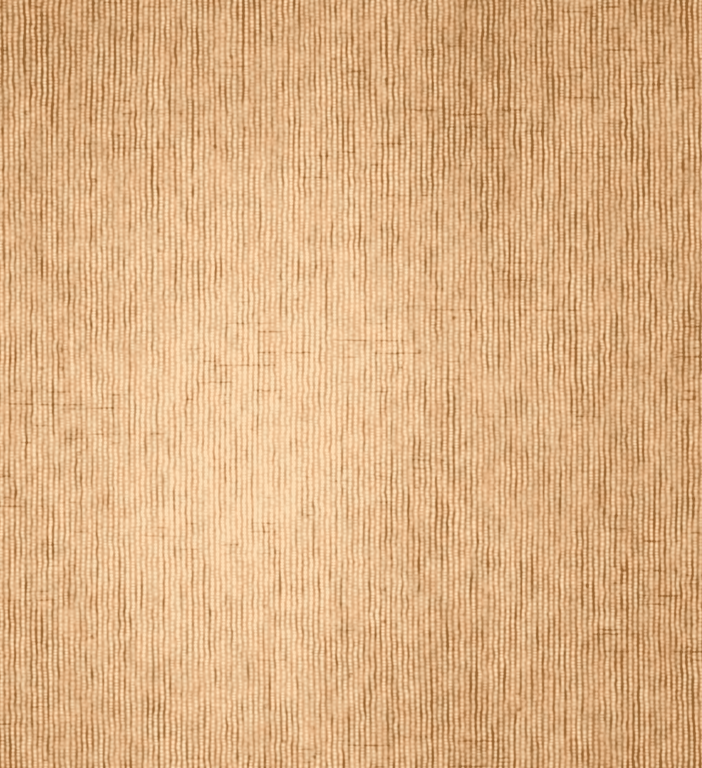
A WebGL 1 fragment shader for this texture:

```glsl
precision highp float;

// Warm woven linen: fine upright threads with small staggered stitches,
// broken brown gaps along both directions, and a soft pool of light.
// A scalar tone is built from light and weave, then mapped to a tan ramp.

uniform vec2 u_resolution;

const vec3 SHADOW_TAN = vec3(0.59, 0.39, 0.19);
const vec3 MID_TAN    = vec3(0.875, 0.693, 0.512);
const vec3 LIGHT_TAN  = vec3(1.00, 0.875, 0.715);

const float THREADS = 138.0;        // upright threads per canvas height
const float STITCHES = 180.0;       // stitches per canvas height
const float RIDGE_DEPTH = 0.24;
const float STITCH_DEPTH = 0.12;
const float GRAIN_DEPTH = 0.26;
const float GAP_DARKNESS = 0.30;
const float SCRATCH_DARKNESS = 0.30;
const float SPECK_DARKNESS = 0.30;
const float BASE_TONE = 0.385;
const float GLOW_GAIN = 0.43;
const vec2 GLOW_CENTER = vec2(0.35, 0.40);
const vec2 GLOW_SIZE = vec2(0.47, 0.50);
const float TAU = 6.2831853;

float hash(vec2 p) {
  return fract(sin(dot(p, vec2(127.1, 311.7))) * 43758.5453);
}

float noise(vec2 p) {
  vec2 cell = floor(p);
  vec2 f = fract(p);
  f = f * f * (3.0 - 2.0 * f);
  float low = mix(hash(cell), hash(cell + vec2(1.0, 0.0)), f.x);
  float high = mix(hash(cell + vec2(0.0, 1.0)), hash(cell + 1.0), f.x);
  return mix(low, high, f.y);
}

// Broad illumination: a left-of-centre glow, a faint fold and cloudiness.
float lightTone(vec2 uv) {
  vec2 d = (uv - GLOW_CENTER) / GLOW_SIZE;
  float glow = exp(-dot(d, d));
  float foldOffset = (uv.x - 0.65 + 0.04 * sin(uv.y * 5.0)) / 0.09;
  float fold = exp(-foldOffset * foldOffset);
  float cloud = noise(uv * 4.0 + 3.7) - 0.5;
  return BASE_TONE + GLOW_GAIN * glow - 0.08 * fold + 0.11 * cloud;
}

// Threads, stitches and the dark breaks between them.
float weaveTone(vec2 p) {
  float sway = 0.7 * noise(p * vec2(11.0, 5.0)) + 0.28 * noise(p * vec2(70.0, 75.0));
  float across = p.x * THREADS + sway;
  float thread = floor(across);
  float ridge = -cos(TAU * across);
  float gap = pow(0.5 - 0.5 * ridge, 1.6);

  // Each thread has its own stitch phase, hidden inside the gaps.
  float phase = hash(vec2(thread, 5.0)) + 1.1 * noise(vec2(thread + 13.0, p.y * 70.0));
  float stitch = cos(TAU * (p.y * STITCHES + phase)) * (1.0 - gap);
  float relief = mix(0.6, 1.35, noise(p * vec2(60.0, 26.0) + 17.0));
  float tone = relief * (RIDGE_DEPTH * ridge + STITCH_DEPTH * stitch);

  // Upright broken gaps; rounding keeps one gap in one cell.
  float gapId = floor(across + 0.5);
  float gapRun = 0.6 * noise(vec2(gapId + 31.0, p.y * 17.0))
               + 0.4 * noise(vec2(gapId + 83.0, p.y * 64.0));
  tone -= GAP_DARKNESS * gap * smoothstep(0.40, 0.95, gapRun);
  tone += 0.12 * (noise(vec2(thread + 8.0, p.y * 9.0)) - 0.5) * (1.0 - gap);

  // Sparse level scratches, gathered into patches.
  float down = p.y * STITCHES + 0.4 * noise(p * vec2(12.0, 10.0) + 9.0);
  float row = floor(down);
  float scratchRun = 0.75 * noise(vec2(p.x * 20.0, row + 57.0))
                   + 0.25 * noise(vec2(p.x * 85.0, row + 19.0));
  float scratchLine = pow(0.5 - 0.5 * cos(TAU * down), 1.5);
  float patchiness = smoothstep(0.25, 0.7, noise(p * vec2(6.0, 13.0) + 41.0));
  tone -= SCRATCH_DARKNESS * scratchLine * patchiness * smoothstep(0.68, 0.92, scratchRun);

  // Fibre grain and larger mottling.
  tone += GRAIN_DEPTH * (noise(p * vec2(310.0, 220.0)) - 0.5);
  tone += 0.13 * (noise(p * vec2(75.0, 42.0) + 23.0) - 0.5);
  return tone;
}

float speckMask(vec2 p) {
  vec2 grid = p * 45.0;
  vec2 cell = floor(grid);
  vec2 center = 0.3 + 0.4 * vec2(hash(cell + 2.0), hash(cell + 6.0));
  float disc = 1.0 - smoothstep(0.04, 0.20, length(fract(grid) - center));
  return disc * step(0.98, hash(cell + 11.0));
}

vec3 tanRamp(float tone) {
  float t = clamp(tone, 0.0, 1.0) * 2.0;
  vec3 dark = mix(SHADOW_TAN, MID_TAN, min(t, 1.0));
  return mix(dark, LIGHT_TAN, max(t - 1.0, 0.0));
}

void main() {
  vec3 color = vec3(0.0);
  // Four samples per pixel soften the fine weave.
  for (int i = 0; i < 4; i++) {
    float k = float(i);
    vec2 offset = vec2(mod(k, 2.0), floor(k / 2.0)) * 0.5 - 0.25;
    vec2 coord = gl_FragCoord.xy + offset;
    vec2 p = coord / u_resolution.y;
    float tone = lightTone(coord / u_resolution) + weaveTone(p);
    tone -= SPECK_DARKNESS * speckMask(p);
    float warmth = noise(p * vec2(110.0, 60.0) + 71.0) - 0.5;
    color += tanRamp(tone) + warmth * vec3(0.022, -0.008, -0.018);
  }
  gl_FragColor = vec4(color * 0.25, 1.0);
}
```
